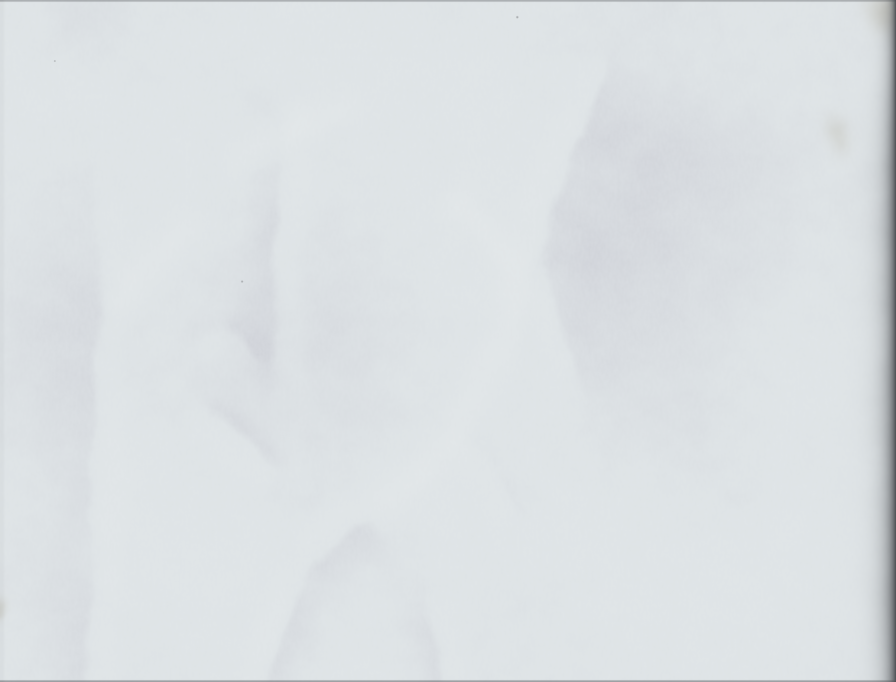
A Shadertoy shader for this texture:

```glsl
// A pale, blue-white sheet of handled paper with faint folds and a shadowed right edge.
// Folds are segments shaded on one side; gradient noise adds clouds, mottling, fibre
// and ragged outlines, and hashed cells scatter a few dust specks.

const vec3 PAPER = vec3(0.873, 0.893, 0.903);
const vec3 SHADE = vec3(0.815, 0.825, 0.850);
const vec3 LIGHT = vec3(0.894, 0.911, 0.917);
const vec3 EDGE_DARK = vec3(0.30, 0.31, 0.325);
const vec3 STAIN = vec3(0.73, 0.72, 0.67);
const vec3 DUST = vec3(0.50, 0.51, 0.52);
const float CLOUD_AMOUNT = 0.36;
const float MOTTLE_AMOUNT = 0.22;
const float GRAIN_AMOUNT = 0.008;
const float WARP = 0.035;
const float EDGE_REACH = 0.0135;
const float DUST_CELLS = 9.0;
const float DUST_CHANCE = 0.07;

// Fold segments in units of canvas height; shadow lies left of start-to-end.
const int FOLDS = 10;
const vec4 FOLD[FOLDS] = vec4[FOLDS](
    vec4(0.873, 0.890, 0.779, 0.590), vec4(0.800, 0.620, 0.845, 0.425),
    vec4(0.400, 0.430, 0.420, 0.820), vec4(0.138, -0.10, 0.145, 0.700),
    vec4(0.530, 0.245, 0.449, 0.160), vec4(0.449, 0.160, 0.370, -0.05),
    vec4(0.300, 0.400, 0.403, 0.306), vec4(0.325, 0.530, 0.375, 0.465),
    vec4(0.655, -0.03, 0.622, 0.125), vec4(0.685, 0.370, 0.770, 0.230));
// Shadow width and strength of each fold.
const vec2 FOLD_SHAPE[FOLDS] = vec2[FOLDS](
    vec2(0.22, 0.55), vec2(0.14, 0.40), vec2(0.06, 0.38), vec2(0.09, 0.42),
    vec2(0.05, 0.55), vec2(0.06, 0.50), vec2(0.03, 0.45), vec2(0.03, 0.40),
    vec2(0.04, 0.40), vec2(0.04, 0.25));
// Raised, lighter ridges.
const int RIDGES = 5;
const vec4 RIDGE[RIDGES] = vec4[RIDGES](
    vec4(0.762, 0.606, 0.685, 0.375), vec4(0.685, 0.375, 0.530, 0.245),
    vec4(0.330, 0.760, 0.530, 0.855), vec4(0.160, 0.550, 0.290, 0.680),
    vec4(0.660, 0.720, 0.762, 0.606));
// Broad soft shadows: centre, radius, strength.
const int PATCHES = 5;
const vec4 PATCH[PATCHES] = vec4[PATCHES](
    vec4(1.04, 0.78, 0.20, 0.28), vec4(0.05, 0.50, 0.12, 0.30), vec4(0.44, 0.50, 0.15, 0.26),
    vec4(0.12, 0.98, 0.07, 0.30), vec4(0.95, 0.44, 0.17, 0.22));

vec2 hash2(vec2 cell) {
    vec3 q = fract(cell.xyx * vec3(0.1031, 0.1030, 0.0973));
    q += dot(q, q.yzx + 33.33);
    return fract((q.xx + q.yz) * q.zy);
}

float cornerSlope(vec2 cell, vec2 offset) {
    float angle = 6.2832 * hash2(cell).x;
    return dot(vec2(cos(angle), sin(angle)), offset);
}

float gradientNoise(vec2 p) {
    vec2 i = floor(p), f = fract(p), e = vec2(1.0, 0.0);
    vec2 u = f * f * f * (f * (f * 6.0 - 15.0) + 10.0);
    float low = mix(cornerSlope(i, f), cornerSlope(i + e, f - e), u.x);
    float high = mix(cornerSlope(i + e.yx, f - e.yx), cornerSlope(i + 1.0, f - 1.0), u.x);
    return mix(low, high, u.y);
}

float fbm(vec2 p) {
    float sum = 0.0, gain = 0.6;
    for (int i = 0; i < 5; i++, gain *= 0.5) {
        sum += gain * gradientNoise(p);
        p = mat2(1.6, 1.2, -1.2, 1.6) * p + 7.3;
    }
    return sum;
}

// Position along the segment (x, 0 to 1) and signed distance from its line (y).
vec2 alongAcross(vec2 p, vec4 seg) {
    vec2 d = seg.zw - seg.xy, q = p - seg.xy;
    return vec2(dot(q, d) / dot(d, d), (d.x * q.y - d.y * q.x) / length(d));
}

float taper(float t) { return smoothstep(-0.15, 0.2, t) * (1.0 - smoothstep(0.75, 1.2, t)); }
float bump(float x, float width) { return exp(-x * x / (width * width)); }

void mainImage(out vec4 fragColor, in vec2 fragCoord) {
    vec2 p = fragCoord / iResolution.y;
    float right = iResolution.x / iResolution.y, pixel = 1.0 / iResolution.y;
    float ragged = fbm(p * 11.0 + 40.0);
    vec2 w = p + WARP * vec2(fbm(p * 6.0), fbm(p * 6.0 + 19.0));

    // Surface relief: positive tone darkens, negative lightens
    float tone = CLOUD_AMOUNT * fbm(p * 3.2 + 3.0) + MOTTLE_AMOUNT * fbm(p * 24.0) - 0.06;
    for (int i = 0; i < PATCHES; i++)
        tone += PATCH[i].w * bump(length(w - PATCH[i].xy), PATCH[i].z);
    for (int i = 0; i < FOLDS; i++) {
        vec2 f = alongAcross(w, FOLD[i]);
        float shadow = smoothstep(-0.006, 0.012, f.y) * bump(f.y, FOLD_SHAPE[i].x);
        float glow = 0.5 * bump(f.y + 0.022, 0.022);
        tone += taper(f.x) * FOLD_SHAPE[i].y * (shadow * (1.0 + 0.8 * ragged) - glow);
    }
    for (int i = 0; i < RIDGES; i++) {
        vec2 f = alongAcross(w, RIDGE[i]);
        tone -= 0.45 * taper(f.x) * bump(f.y, 0.026);
    }
    vec3 color = mix(PAPER, SHADE, clamp(tone, 0.0, 0.85));
    color = mix(color, LIGHT, clamp(-tone, 0.0, 1.0));
    // Upright fibre grain
    float grain = gradientNoise(p * vec2(210.0, 110.0)) + 0.5 * gradientNoise(p * 330.0);
    color += GRAIN_AMOUNT * grain * (0.5 + clamp(tone, 0.0, 1.0));
    // Stains near the right edge, the top corner and the left edge
    float blot = 0.6 * bump(length((w - vec2(right - 0.085, 0.805)) * vec2(1.0, 0.6)), 0.018);
    blot += bump(length(w - vec2(right, 0.99)), 0.03) + bump(length(w - vec2(0.0, 0.11)), 0.012);
    color = mix(color, STAIN, clamp(0.55 * blot * (1.0 + ragged), 0.0, 1.0));
    // Dust specks, at most one per cell
    vec2 cell = floor(p * DUST_CELLS), luck = hash2(cell + 71.0);
    vec2 spot = (cell + 0.15 + 0.7 * hash2(cell + 5.0)) / DUST_CELLS;
    float radius = 0.0007 + 0.0008 * luck.y;
    float speck = 1.0 - smoothstep(radius - pixel, radius + pixel, length(p - spot));
    color = mix(color, DUST, 0.6 * speck * step(luck.x, DUST_CHANCE));
    // Shadowed right edge, thin rims elsewhere
    float reach = EDGE_REACH * (1.0 - 0.4 * smoothstep(0.7, 1.0, p.y)) * (1.0 + 0.2 * ragged);
    color = mix(color, EDGE_DARK, exp(-(right - p.x) / reach));
    float rim = 0.45 * (1.0 - smoothstep(0.001, 0.004, p.y));
    rim += 0.35 * (1.0 - smoothstep(0.001, 0.004, 1.0 - p.y));
    rim += 0.04 * (1.0 - smoothstep(0.003, 0.009, p.x));
    fragColor = vec4(mix(color, EDGE_DARK, min(rim, 0.6)), 1.0);
}
```
